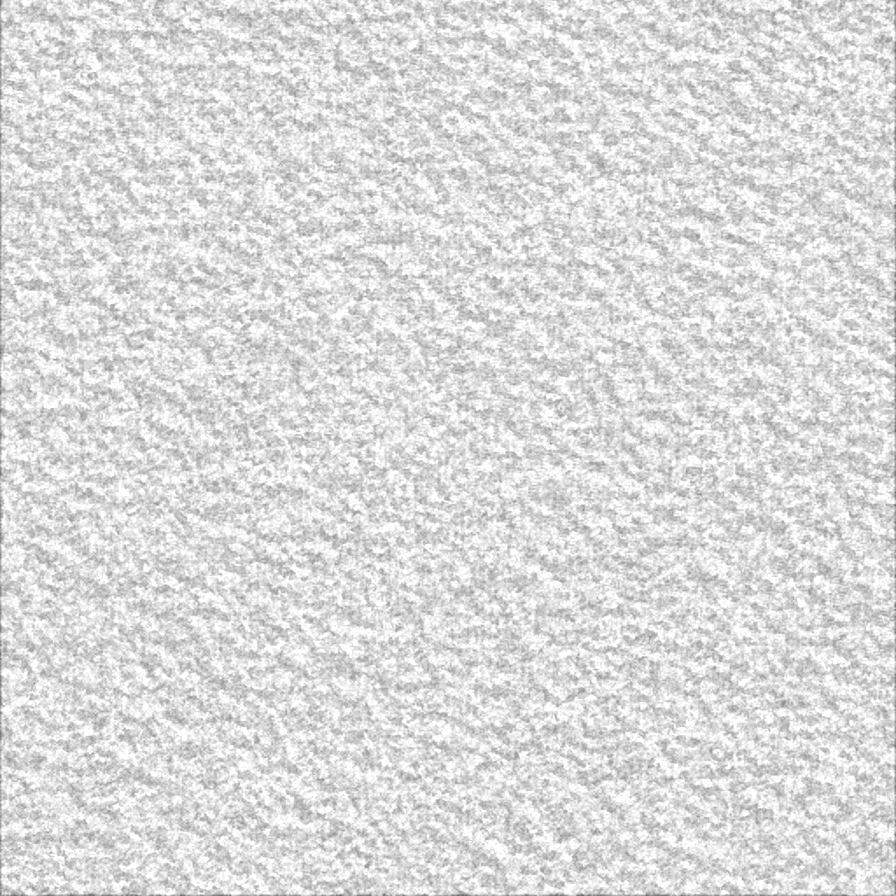
A Shadertoy shader for this texture:

```glsl
float hash(vec2 cell) {
    return fract(sin(dot(cell, vec2(127.1, 311.7))) * 43758.5453);
}

float valueNoise(vec2 p) {
    vec2 cell = floor(p);
    vec2 f = fract(p);
    f = f * f * (3.0 - 2.0 * f);
    float low = mix(hash(cell), hash(cell + vec2(1.0, 0.0)), f.x);
    float high = mix(hash(cell + vec2(0.0, 1.0)), hash(cell + vec2(1.0, 1.0)), f.x);
    return mix(low, high, f.y);
}

vec2 rotate(vec2 p, float angle) {
    float c = cos(angle);
    float s = sin(angle);
    return vec2(c * p.x - s * p.y, s * p.x + c * p.y);
}

// Noise centred on zero, stretched along a tilted axis
float grain(vec2 p, float frequency, float tilt, float stretch) {
    vec2 q = rotate(p, -tilt) * frequency;
    return valueNoise(q * vec2(1.0 / stretch, 1.0) + frequency) - 0.5;
}

// Side-lit bumps: height difference towards the light
float relief(vec2 p, float frequency, float tilt, float stretch) {
    vec2 toLight = vec2(0.35, 0.85) / frequency;
    return grain(p, frequency, tilt, stretch)
         - grain(p + toLight, frequency, tilt, stretch);
}

// Small random shifts that make the clump outlines ragged
vec2 fray(vec2 p, float frequency, float amount) {
    vec2 shift = vec2(valueNoise(p * frequency + 7.3), valueNoise(p * frequency + 61.7));
    return p + amount * (shift - 0.5);
}

// Clumped paper tooth with crisp borders, sloping down to the right
float tooth(vec2 p, float softness) {
    float height = 0.48 * relief(p, 75.0, -0.45, 1.4);
    height += 1.0 * relief(p, 132.0, -0.35, 1.3);
    height += 0.7 * grain(p, 235.0, -0.5, 1.2);
    return smoothstep(-softness, softness, height) - 0.5;
}

// Sharp dust, one speck per cell
float speckle(vec2 p, float frequency) {
    return valueNoise(p * frequency + 0.5) - 0.5;
}

// Faint broken threads along both axes
float weave(vec2 p, float frequency, float runs) {
    float vertical = valueNoise(p * vec2(frequency, runs) + 17.0);
    float horizontal = valueNoise(p * vec2(runs, frequency) + 53.0);
    return vertical + horizontal - 1.0;
}

// Rare dark dents
float pits(vec2 p, float frequency) {
    return smoothstep(0.87, 1.0, valueNoise(rotate(p, 0.6) * frequency + 91.0));
}

// Thin dark rim on the left, right and bottom
float rim(vec2 uv, float width) {
    float edge = min(min(uv.x, 1.0 - uv.x), uv.y);
    return 1.0 - smoothstep(0.0, width, edge);
}

void mainImage(out vec4 fragColor, in vec2 fragCoord) {
    const float paperTone = 0.868;
    const float whiteLimit = 0.995;
    const float darkLimit = 0.45;

    vec2 uv = fragCoord / iResolution.xy;
    vec2 p = fragCoord / iResolution.y;
    vec2 frayed = fray(p, 290.0, 0.007);

    float tone = paperTone;
    tone += 0.20 * tooth(frayed, 0.5);
    tone += 0.20 * grain(p, 270.0, 0.5, 1.0);
    tone += 0.20 * speckle(p, 512.0);
    tone += 0.04 * weave(p, 230.0, 9.0);
    tone -= 0.11 * pits(frayed, 85.0);
    tone -= 0.25 * rim(uv, 0.003);

    fragColor = vec4(vec3(clamp(tone, darkLimit, whiteLimit)), 1.0);
}
```
